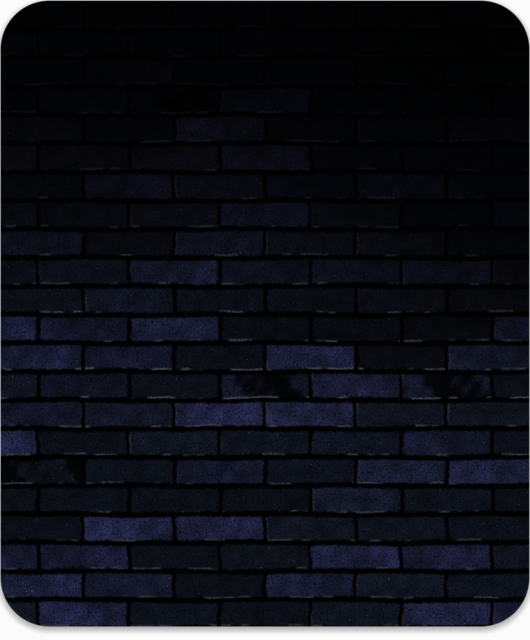
A WebGL 2 fragment shader for this texture:

```glsl
#version 300 es
precision highp float;
// Dark blue running-bond brick wall on a rounded card with a soft shadow on white.
uniform vec2 u_resolution;
out vec4 outColor;

// Layout, in units of the canvas height; y runs downward
const float CARD_HEIGHT = 0.980;
const float CARD_RADIUS = 0.076;
const float CARD_INSET = 0.0012;
const float ROWS = 22.0;
const vec2 BRICK_PITCH = vec2(0.1419, CARD_HEIGHT / ROWS);
const vec2 MORTAR_HALF = vec2(0.0030, 0.0042);
const float BRICK_ROUNDING = 0.004;
const float EVEN_SHIFT = 0.92;
const float ODD_SHIFT = 0.42;
const float RIM_WIDTH = 0.0017;
// Colours
const vec3 PAPER = vec3(0.985);
const vec3 SHADOW = vec3(0.70);
const vec3 MORTAR = vec3(0.003, 0.004, 0.009);
const vec3 SLATE = vec3(0.056, 0.073, 0.112);
const vec3 INDIGO = vec3(0.135, 0.143, 0.275);
const vec3 RIM = vec3(0.27, 0.28, 0.33);

float hash(vec2 p) {
  vec3 q = fract(p.xyx * vec3(0.1031, 0.1030, 0.0973));
  q += dot(q, q.yzx + 33.33);
  return fract((q.x + q.y) * q.z);
}

// Distance to the nearest scattered point
float cellular(vec2 p) {
  vec2 cell = floor(p), local = fract(p);
  float nearest = 2.0;
  for (int j = -1; j <= 1; j++)
    for (int i = -1; i <= 1; i++) {
      vec2 offset = vec2(i, j);
      vec2 id = cell + offset + 50.0;
      vec2 seed = offset + vec2(hash(id), hash(id + 71.7));
      nearest = min(nearest, length(seed - local));
    }
  return nearest;
}

// Layered sines, roughly -1 to 1
float ripple(vec2 p) {
  return 0.5 * sin(p.x + 1.7 * sin(p.y)) + 0.3 * sin(2.3 * p.x - 1.9 * p.y + 1.0)
       + 0.2 * sin(5.1 * p.x + 3.7 * p.y);
}

float roundBox(vec2 p, vec2 halfSize, float radius) {
  vec2 q = abs(p) - halfSize + radius;
  return length(max(q, 0.0)) + min(max(q.x, q.y), 0.0) - radius;
}

vec3 wall(vec2 p, float width, float pixel) {
  // Slightly uneven courses, alternate rows shifted by half a brick
  vec2 w = p + vec2(0.0020 * ripple(p.yx * 48.0), 0.0017 * ripple(p * vec2(17.0, 40.0)));
  float row = floor(w.y / BRICK_PITCH.y);
  float shift = mod(row, 2.0) < 0.5 ? EVEN_SHIFT : ODD_SHIFT;
  vec2 grid = vec2(w.x / BRICK_PITCH.x - shift, w.y / BRICK_PITCH.y);
  vec2 id = floor(grid) + 20.0;
  vec2 local = (fract(grid) - 0.5) * BRICK_PITCH;
  float tone = hash(id), hue = hash(id + 37.0), wear = hash(id + 83.0);

  // Chipped brick outline; the shadowed joint sits above each brick
  float mottle = cellular(p * 42.0);
  float grain = cellular(p * 260.0);
  vec2 halfSize = BRICK_PITCH * 0.5 - MORTAR_HALF;
  vec2 centred = local - vec2(0.0, 0.0016);
  float edge = roundBox(centred, halfSize, BRICK_ROUNDING)
             + 0.0007 * ripple(p * 310.0) + 0.0012 * (grain - 0.5);
  float brick = 1.0 - smoothstep(-0.0012 - pixel, 0.0008 + pixel, edge);

  // Light falls away toward the top and the upper right
  float depth = p.y / CARD_HEIGHT;
  float across = p.x / width;
  float light = mix(0.13, 1.0, smoothstep(0.0, 0.68, depth));
  light *= 1.0 - 0.55 * smoothstep(0.35, 1.0, across) * (1.0 - smoothstep(0.35, 0.75, depth));

  // Brick faces: tint per brick, blotches, grain and occasional soot
  float lean = 0.26 * (1.0 - across) * smoothstep(0.3, 0.8, depth);
  float tint = smoothstep(0.62, 1.0, hue + lean) * (0.65 + 0.35 * ripple(p * 30.0 + tone * 9.0));
  vec3 face = mix(SLATE, INDIGO, clamp(tint, 0.0, 1.0));
  face *= mix(0.70, 1.15, tone) * mix(1.15, 0.72, mottle) * mix(1.3, 0.68, grain);
  face *= 1.0 - 0.75 * step(0.94, wear) * smoothstep(-0.5, 0.4, ripple(p * 45.0));
  vec3 color = mix(MORTAR, face * light, brick);

  // Broken pale mortar along lower and left edges
  float lower = abs(centred.y - halfSize.y - 0.0005 * ripple(p * 170.0));
  float left = abs(centred.x + halfSize.x - 0.0005 * ripple(p * 190.0));
  float lowerRim = step(abs(centred.x), halfSize.x) * (1.0 - smoothstep(0.0, RIM_WIDTH + pixel, lower))
                 * smoothstep(0.12, 0.65, ripple(p * vec2(46.0, 12.0) + wear * 20.0) + 0.7 * wear - 0.25);
  float leftRim = step(abs(centred.y), halfSize.y) * (1.0 - smoothstep(0.0, RIM_WIDTH + pixel, left))
                * smoothstep(0.45, 0.95, tone + 0.2 * ripple(p * 95.0));
  float rim = max(lowerRim, 0.6 * leftRim) * mix(1.15, 0.45, grain);
  float rimLight = light * (0.65 + 0.35 * exp(-pow(abs(depth - 0.56) / 0.13, 2.0)));
  color = mix(color, RIM, rim * rimLight);

  // Sparse bright specks
  float speck = step(0.985, hash(floor(p * 330.0))) * (1.0 - smoothstep(0.1, 0.35, grain));
  return color + speck * 0.09 * light * brick;
}

void main() {
  float pixel = 1.0 / u_resolution.y;
  float width = u_resolution.x * pixel;
  vec2 p = vec2(gl_FragCoord.x, u_resolution.y - gl_FragCoord.y) * pixel;
  // Rounded card over its soft drop shadow
  vec2 halfCard = vec2(width, CARD_HEIGHT) * 0.5;
  float card = roundBox(p - halfCard, halfCard - CARD_INSET, CARD_RADIUS);
  float shade = roundBox(p - halfCard - vec2(0.0, 0.004), halfCard - CARD_INSET, CARD_RADIUS);
  vec3 color = mix(SHADOW, PAPER, smoothstep(-0.005, 0.011, shade));
  color = mix(wall(p, width, pixel), color, smoothstep(-pixel, pixel, card));
  outColor = vec4(color, 1.0);
}
```
